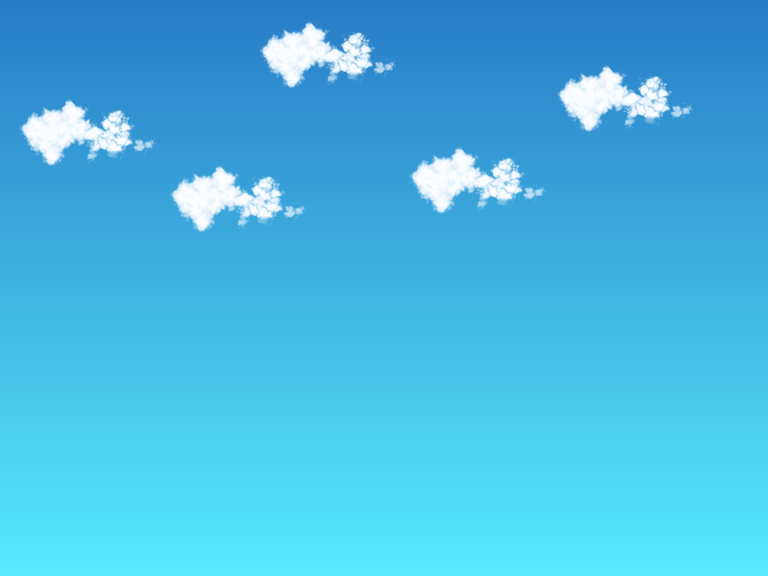
A Shadertoy shader for this background:

```glsl
// Draws a bright blue sky fading to cyan, with five small ragged white clouds in its upper half.

const vec3 SKY_TOP     = vec3(0.157, 0.486, 0.773);
const vec3 SKY_BOTTOM  = vec3(0.343, 0.920, 1.000);
const vec3 CLOUD_LIGHT = vec3(0.980, 0.990, 1.000);
const vec3 CLOUD_SHADE = vec3(0.760, 0.880, 0.960);

const float CLOUD_HALF_WIDTH = 0.111;  // in canvas heights
const float EDGE_SOFTNESS    = 0.045;  // in cloud half widths, as are the rest
const float PUFF_BLEND       = 0.035;
const float BILLOW_DEPTH     = 0.13;
const float CURL_AMOUNT      = 0.020;

// Cloud centres, in canvas heights
const int CLOUD_COUNT = 5;
const vec2 CLOUDS[CLOUD_COUNT] = vec2[](
    vec2(0.149, 0.769), vec2(0.566, 0.904), vec2(1.082, 0.828),
    vec2(0.410, 0.654), vec2(0.826, 0.686));

// Puffs that build one cloud: centre and radius
const int PUFF_COUNT = 15;
const vec3 PUFFS[PUFF_COUNT] = vec3[](
    vec3(-0.73,  0.02, 0.25), vec3(-0.53,  0.21, 0.18), vec3(-0.22,  0.27, 0.20),
    vec3(-0.41,  0.00, 0.25), vec3(-0.50, -0.31, 0.16), vec3(-0.67, -0.18, 0.17),
    vec3(-0.10,  0.07, 0.19), vec3( 0.08,  0.01, 0.13), vec3( 0.22, -0.10, 0.19),
    vec3( 0.45,  0.15, 0.18), vec3( 0.47, -0.17, 0.19), vec3( 0.58,  0.05, 0.13),
    vec3( 0.86, -0.19, 0.10), vec3( 0.96, -0.17, 0.05), vec3( 0.09, -0.36, 0.06));

vec2 hash2(vec2 cell) {
    vec2 k = vec2(dot(cell, vec2(127.1, 311.7)), dot(cell, vec2(269.5, 183.3)));
    return fract(sin(k) * 43758.5);
}

// Cellular noise: distance to the nearest scattered point
float cellular(vec2 p) {
    vec2 cell = floor(p), f = fract(p);
    float nearest = 2.0;
    for (int y = -1; y <= 1; y++)
    for (int x = -1; x <= 1; x++) {
        vec2 offset = vec2(x, y);
        nearest = min(nearest, length(offset + hash2(cell + offset) - f));
    }
    return nearest;
}

// Layered sines that curl the billows
vec2 curl(vec2 p) {
    vec2 w = sin(p.yx * 13.0 + vec2(0.4, 2.1));
    w += 0.6 * sin(p.yx * 27.0 + p * 9.0 + vec2(1.7, 0.3));
    return w * CURL_AMOUNT;
}

float smoothMin(float a, float b, float k) {
    float h = max(k - abs(a - b), 0.0) / k;
    return min(a, b) - h * h * k * 0.25;
}

float puffDistance(vec2 p) {
    float d = 10.0;
    for (int i = 0; i < PUFF_COUNT; i++)
        d = smoothMin(d, length(p - PUFFS[i].xy) - PUFFS[i].z, PUFF_BLEND);
    return d;
}

// Colour and coverage of one cloud around the origin
vec4 cloud(vec2 p, float pixel) {
    vec2 q = p + curl(p);
    float coarse = cellular(q * 7.0);
    float fine = cellular(q * 16.0 + 4.7);
    float billow = 0.6 * coarse + 0.4 * fine - 0.42;

    // The right half is thinner and more broken
    float thin = smoothstep(-0.15, 0.35, p.x);
    float d = puffDistance(q) + BILLOW_DEPTH * (1.0 + 0.5 * thin) * billow;
    float soft = max(EDGE_SOFTNESS, pixel);
    float coverage = smoothstep(soft, -soft, d);
    coverage *= 1.0 - thin * 0.55 * smoothstep(-0.05, 0.40, billow);
    coverage *= mix(1.0, 0.35, smoothstep(-0.25, -0.33, p.y) * thin);
    coverage *= mix(1.0, 0.7, smoothstep(0.70, 0.80, p.x));

    // Shade lies in the creases and along the edge
    float depth = smoothstep(0.0, -0.12, d);
    float light = depth * (1.0 - 0.5 * smoothstep(0.0, 0.35, billow));
    return vec4(mix(CLOUD_SHADE, CLOUD_LIGHT, 0.35 + 0.65 * light), coverage);
}

void mainImage(out vec4 fragColor, in vec2 fragCoord) {
    vec2 p = fragCoord / iResolution.y;
    float pixel = 1.0 / (iResolution.y * CLOUD_HALF_WIDTH);
    vec3 color = mix(SKY_BOTTOM, SKY_TOP, p.y);

    for (int i = 0; i < CLOUD_COUNT; i++) {
        vec2 local = (p - CLOUDS[i]) / CLOUD_HALF_WIDTH;
        if (abs(local.x) < 1.2 && abs(local.y) < 0.7) {
            vec4 layer = cloud(local, pixel);
            color = mix(color, layer.rgb, layer.a);
        }
    }
    fragColor = vec4(color, 1.0);
}
```
